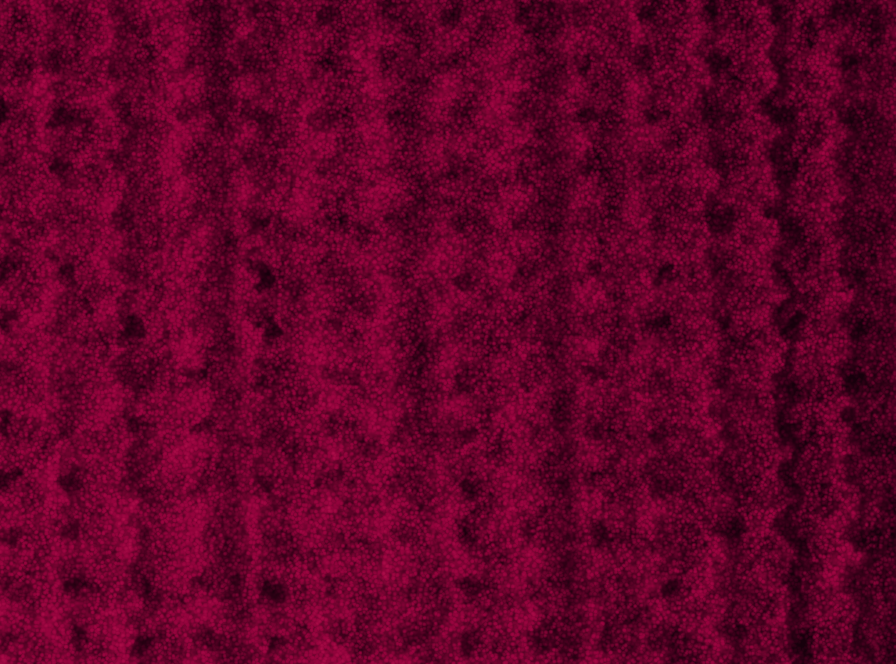
Reproduce this texture procedurally as a Shadertoy shader.

```glsl
// Crimson plush rib knit: slightly leaning columns of stitches with dark holes
// and zigzag grooves between the ribs, uneven light and faded dark bands.
// Layered value noise mottles the pile; scattered soft dots form its fuzz.

const vec2  REPEATS     = vec2(13.65, 12.67); // ribs across, stitches down
const float ROW_OFFSET  = 0.22;   // first stitch row, in rows from the top
const float LEAN        = 0.024;  // sideways drift of the ribs, top to bottom
const float ZIGZAG      = 0.09;   // swing of the grooves, in rib widths
const float WARP        = 0.20;   // irregularity of the stitch outlines
const float FUZZ_CELLS  = 185.0;  // fuzz dots per canvas height
const float FUZZ_DEPTH  = 0.27;
const float GRAIN_DEPTH = 0.17;
const float MOTTLE      = 0.38;
const float RIB_RELIEF  = 0.062;
const float LOOP_RELIEF = 0.035;
const float BASE_LEVEL  = 0.45;
const float TAU         = 6.28318;

// Openness of the gap beside each rib, left to right
const float GAP[14] = float[14](0.75, 0.8, 0.85, 0.5, 0.8, 0.45, 0.4,
                                0.65, 0.45, 0.6, 0.75, 0.85, 1.0, 0.92);
// Faded vertical bands: centre, half width, depth
const vec3 BANDS[5] = vec3[5](vec3(0.254, 0.016, 0.25), vec3(0.48, 0.024, 0.10),
                              vec3(0.627, 0.017, 0.27), vec3(0.70, 0.014, 0.10),
                              vec3(0.99, 0.020, 0.25));

vec2 hash2(vec2 p) {
    vec3 q = fract(p.xyx * vec3(0.1031, 0.1030, 0.0973));
    q += dot(q, q.yzx + 33.33);
    return fract((q.xx + q.yz) * q.zy);
}

// Two independent channels of smooth value noise
vec2 noise2(vec2 p) {
    vec2 i = floor(p), f = fract(p);
    f = f * f * (3.0 - 2.0 * f);
    return mix(mix(hash2(i), hash2(i + vec2(1, 0)), f.x),
               mix(hash2(i + vec2(0, 1)), hash2(i + vec2(1, 1)), f.x), f.y);
}

float mottle(vec2 p) {
    float sum = 0.0, amp = 0.36;
    for (int i = 0; i < 4; i++) {
        p = mat2(1.6, 1.2, -1.2, 1.6) * p + 17.3;
        sum += amp * (noise2(p).x - 0.5);
        amp *= 0.8;
    }
    return sum;
}

// Soft round dots, one at a random place in each cell
float fuzz(vec2 p) {
    vec2 cell = floor(p), f = fract(p);
    float best = 0.0;
    for (int y = -1; y <= 1; y++)
    for (int x = -1; x <= 1; x++) {
        vec2 o = vec2(x, y);
        float glow = hash2(cell + o + 71.0).x;
        float d = length(o + hash2(cell + o) - f);
        best = max(best, glow * (1.0 - smoothstep(0.1, 0.9, d)));
    }
    return best;
}

// Darkness of the holes and groove; g counts ribs and rows
float gaps(vec2 g, float column, float zig) {
    float open = GAP[int(clamp(column, 0.0, 13.0))];
    float dx = g.x - column;
    float dark = 0.0;
    for (int j = -1; j <= 1; j++) {
        float row = round(g.y) + float(j);
        vec2 rnd = hash2(vec2(column, row) + 5.0);
        vec2 d = vec2(dx, g.y - row) - (rnd - 0.5) * vec2(0.10, 0.12);
        d.x += 0.22 * d.y;                       // slanted teardrop
        float size = mix(0.75, 1.1, rnd.y) * mix(0.75, 1.15, open);
        float hole = 1.0 - smoothstep(0.35, 1.3, length(d / vec2(0.17, 0.27)) / size);
        dark = max(dark, hole * open * mix(0.5, 1.0, rnd.x));
    }
    // Open ribs join their holes into a continuous zigzag line
    float line = 1.0 - smoothstep(0.02, 0.24, abs(dx - zig));
    return max(dark, line * smoothstep(0.55, 1.05, open) * 0.75);
}

vec3 yarnColor(float level) {
    float shine = max(level - 0.57, 0.0);
    return vec3(level, 0.01 * smoothstep(0.25, 0.4, level) + 0.4 * shine,
                0.012 + 0.385 * level + 0.1 * shine);
}

void mainImage(out vec4 fragColor, in vec2 fragCoord) {
    vec2 uv = fragCoord / iResolution.xy;
    vec2 p = fragCoord / iResolution.y;
    float down = 1.0 - uv.y;
    float across = uv.x - LEAN * (down - 0.5);

    // Stitch grid with ragged edges
    vec2 g = vec2(across, down) * REPEATS - vec2(0.0, ROW_OFFSET);
    g += WARP * (noise2(p * 40.0) - 0.5) + 0.16 * (noise2(p * 90.0) - 0.5);
    float column = round(g.x);
    g.y += 0.15 * (hash2(vec2(column, 9.0)).x - 0.5);
    float zig = ZIGZAG * sin(TAU * g.y);
    float dx = g.x - column;

    // Light, rib relief and loops between the holes
    float level = BASE_LEVEL + mix(0.055, -0.055, uv.x);
    level += 0.10 * (down - 0.5) * (1.0 - uv.x);
    level += RIB_RELIEF * cos(TAU * (g.x + 0.17 - zig));
    level -= LOOP_RELIEF * cos(TAU * g.y) * exp(-dx * dx * 14.0);

    // Pile texture
    level += MOTTLE * mottle(p * vec2(14.0, 12.0));
    level += FUZZ_DEPTH * (fuzz(p * FUZZ_CELLS) - 0.42);
    level += GRAIN_DEPTH * (noise2(p * 230.0 + 40.0).y - 0.5);

    // Faded bands and gaps
    for (int i = 0; i < 5; i++) {
        float t = (across - BANDS[i].x) / BANDS[i].y;
        level *= 1.0 - BANDS[i].z * exp(-t * t);
    }
    level *= 1.0 - 0.72 * gaps(g, column, zig);

    // Gentle shoulder keeps the brightest pile from washing out
    level = min(level, 0.56 + 0.4 * max(level - 0.56, 0.0));
    fragColor = vec4(yarnColor(clamp(level, 0.09, 0.68)), 1.0);
}
```
